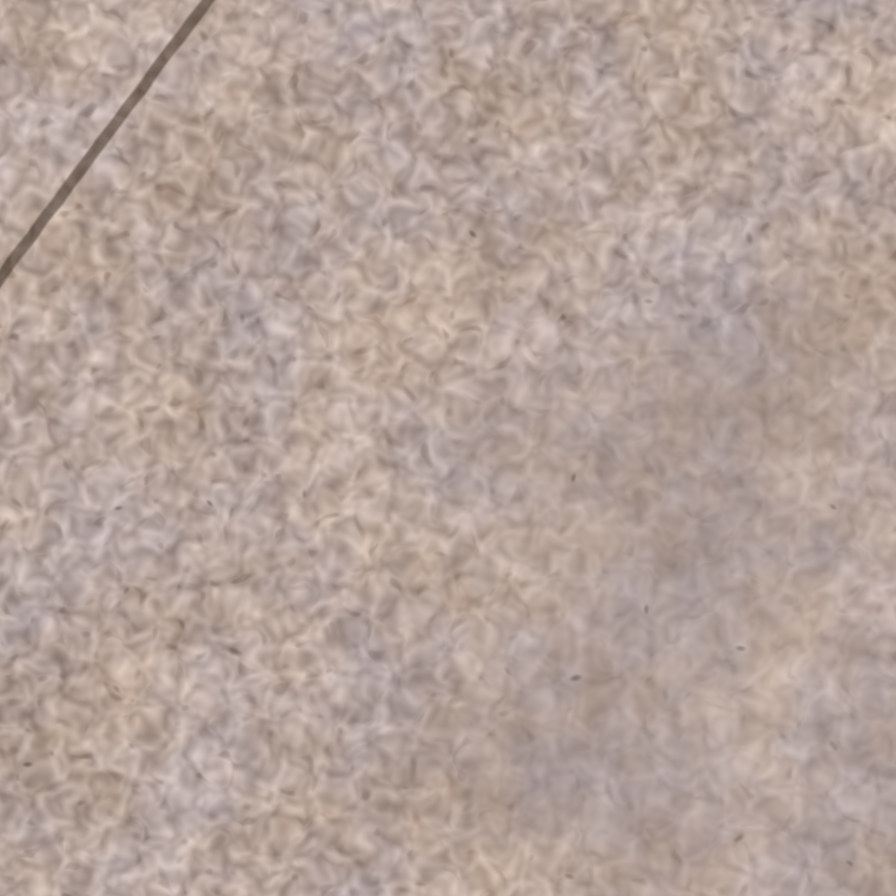
Give the GLSL for this texture, as a WebGL 1 fragment shader.

```glsl
precision highp float;
// Worn, mottled stone slab with a thin diagonal joint in the upper left corner.
// Warped gradient noise at several scales makes the grain; it fades where the
// slab is worn smooth. Sparse dark pits and the joint are distance functions.

uniform vec2 u_resolution;

const vec3 STONE_COLOR = vec3(0.708, 0.638, 0.605);
const vec3 JOINT_COLOR = vec3(0.44, 0.38, 0.34);
const vec3 WARM_TINT = vec3(0.030, 0.008, -0.035);

const float CLOUD_SCALE = 5.0;
const float PATCH_SCALE = 18.0;
const float GRAIN_SCALE = 44.0;
const float DETAIL_SCALE = 84.0;
const float FLECK_SCALE = 62.0;
const float CLOUD_CONTRAST = 0.065;
const float PATCH_CONTRAST = 0.075;
const float GRAIN_CONTRAST = 0.135;
const float DETAIL_CONTRAST = 0.115;
const float FLECK_DEPTH = 0.075;
const float STREAK_CONTRAST = 0.035;
const float WARP_AMOUNT = 0.010;

const float PIT_CELLS = 10.0;
const float PIT_SHARE = 0.28;
const float PIT_DEPTH = 0.17;

const vec2 JOINT_START = vec2(0.0, 0.690);
const vec2 JOINT_END = vec2(0.232, 1.0);
const float JOINT_HALF_WIDTH = 0.0062;
const float JOINT_SOFTNESS = 0.0022;

float hash(vec2 p) {
  vec3 q = fract(vec3(p.xyx) * 0.1031);
  q += dot(q, q.yzx + 33.33);
  return fract((q.x + q.y) * q.z);
}

float cornerSlope(vec2 cell, vec2 offset) {
  float angle = 6.2832 * hash(cell);
  return dot(vec2(cos(angle), sin(angle)), offset);
}

float gradientNoise(vec2 p) {
  vec2 cell = floor(p);
  vec2 f = fract(p);
  vec2 fade = f * f * f * (f * (f * 6.0 - 15.0) + 10.0);
  vec2 e = vec2(1.0, 0.0);
  float low = mix(cornerSlope(cell, f), cornerSlope(cell + e.xy, f - e.xy), fade.x);
  float high = mix(cornerSlope(cell + e.yx, f - e.yx),
                   cornerSlope(cell + e.xx, f - e.xx), fade.x);
  return mix(low, high, fade.y);
}

// Turned, shifted noise, so that the lattices of the layers do not line up
float layer(vec2 p, float scale, float seed) {
  float c = cos(seed), s = sin(seed);
  return gradientNoise(mat2(c, s, -s, c) * p * scale + 60.0 + seed * 17.0);
}

// Small elongated pits, at most one per cell
float pitMask(vec2 uv) {
  vec2 cell = floor(uv * PIT_CELLS);
  vec2 center = 0.2 + 0.6 * vec2(hash(cell + 31.0), hash(cell + 57.0));
  vec2 d = (fract(uv * PIT_CELLS) - center) / PIT_CELLS;
  float angle = 3.1416 * hash(cell + 83.0);
  float c = cos(angle), s = sin(angle);
  d = mat2(c, s, -s, c) * d * vec2(0.65, 1.2);
  float radius = mix(0.004, 0.008, hash(cell + 101.0));
  float present = step(hash(cell + 7.0), PIT_SHARE);
  float strength = mix(0.4, 1.0, hash(cell + 129.0));
  return present * strength * (1.0 - smoothstep(0.1 * radius, radius, length(d)));
}

float jointMask(vec2 uv) {
  vec2 along = normalize(JOINT_END - JOINT_START);
  vec2 across = vec2(-along.y, along.x);
  float wobble = 0.0015 * layer(uv, 30.0, 5.2);
  float dist = abs(dot(uv - JOINT_START, across) + wobble);
  float soft = max(JOINT_SOFTNESS, 1.0 / u_resolution.y);
  return 1.0 - smoothstep(JOINT_HALF_WIDTH - soft, JOINT_HALF_WIDTH + soft, dist);
}

void main() {
  vec2 uv = gl_FragCoord.xy / u_resolution;

  // Worn area: a soft region to the lower right
  float cloud = layer(uv, CLOUD_SCALE, 0.4);
  float worn = smoothstep(0.55, 0.1, length((uv - vec2(0.80, 0.28)) * vec2(1.1, 0.8))
                          + 0.25 * cloud);
  float roughness = mix(1.1, 0.5, worn);

  // Mottled grain
  vec2 warp = vec2(layer(uv, 32.0, 1.1), layer(uv, 32.0, 2.3));
  vec2 p = uv + WARP_AMOUNT * warp;
  float grain = GRAIN_CONTRAST * layer(p, GRAIN_SCALE, 0.7)
              + DETAIL_CONTRAST * layer(p, DETAIL_SCALE, 1.9);
  float fleck = smoothstep(0.22, 0.55, layer(p, FLECK_SCALE, 2.8));
  float tone = roughness * (grain - FLECK_DEPTH * fleck + 0.006);
  tone += CLOUD_CONTRAST * cloud + PATCH_CONTRAST * layer(p, PATCH_SCALE, 3.4);
  tone += worn * (STREAK_CONTRAST * gradientNoise(uv * vec2(75.0, 11.0)) - 0.012);
  tone -= PIT_DEPTH * pitMask(uv);

  // Warm and mauve patches, then the joint
  float warmth = layer(uv, 7.0, 4.1) + 0.6 * layer(uv, 24.0, 4.8) - 0.15 * worn;
  vec3 color = STONE_COLOR + tone + WARM_TINT * warmth;
  color = mix(color, JOINT_COLOR + 0.5 * tone, 0.92 * jointMask(uv));
  gl_FragColor = vec4(color, 1.0);
}
```
